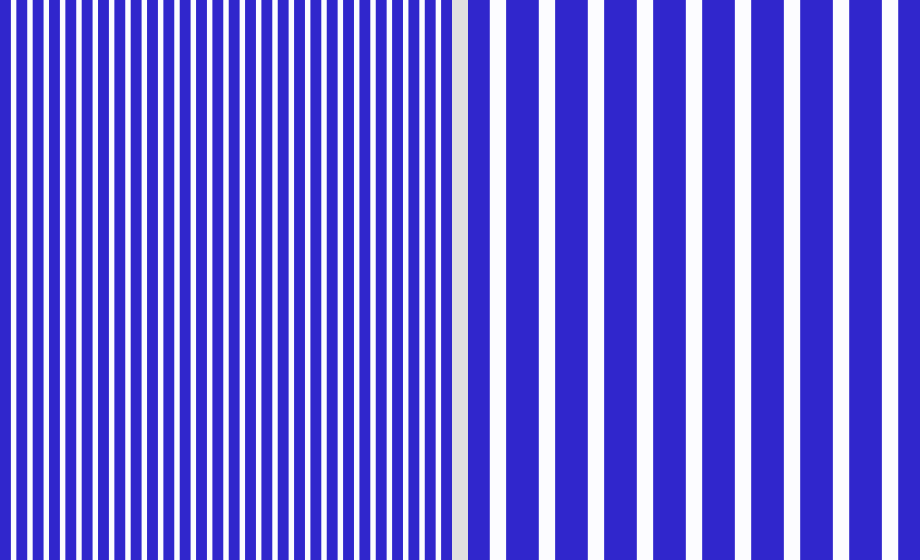
Left, the full canvas; right, a detail of the centre.
Reproduce this pattern procedurally as a Shadertoy shader.

```glsl
#define STRIPE_PERIODS 27.667
#define STRIPE_FILL 0.667
#define STRIPE_BLUE vec3(0.19, 0.15, 0.80)
#define GROUND_WHITE vec3(0.99, 0.99, 1.00)

// Integral of the stripe profile from zero to x, in periods
float stripeIntegral(float x) {
    return floor(x) * STRIPE_FILL + min(fract(x), STRIPE_FILL);
}

// Share of a pixel of the given width that the stripes cover
float stripeCoverage(float x, float pixelWidth) {
    float left = x - 0.5 * pixelWidth;
    float right = x + 0.5 * pixelWidth;
    return (stripeIntegral(right) - stripeIntegral(left)) / pixelWidth;
}

void mainImage(out vec4 fragColor, in vec2 fragCoord) {
    // Horizontal position counted in stripe periods
    float pixelWidth = STRIPE_PERIODS / iResolution.x;
    float x = fragCoord.x * pixelWidth;

    // Solid vertical bars on a white ground
    float coverage = clamp(stripeCoverage(x, pixelWidth), 0.0, 1.0);
    fragColor = vec4(mix(GROUND_WHITE, STRIPE_BLUE, coverage), 1.0);
}
```
